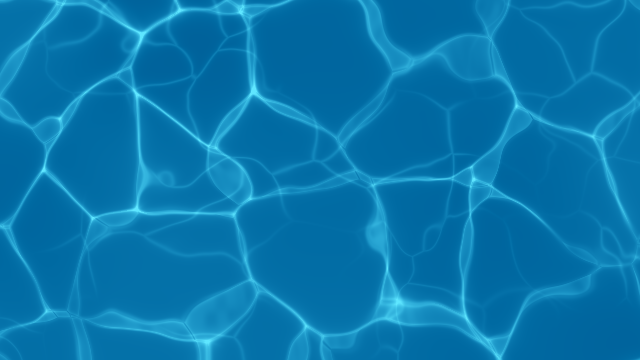
A WebGL 1 fragment shader for this texture:

```glsl
precision highp float;
// Sunlit pool water: a web of twisted caustic ribbons over deep blue.
uniform vec2 u_resolution;

vec2 hash2(vec2 p) {
  return fract(sin(vec2(dot(p, vec2(127.1, 311.7)), dot(p, vec2(269.5, 183.3)))) * 43758.5453);
}

// Smooth value noise with two independent channels
vec2 noise2(vec2 p) {
  vec2 i = floor(p), f = fract(p);
  f = f * f * f * (f * (f * 6.0 - 15.0) + 10.0);
  return mix(mix(hash2(i), hash2(i + vec2(1, 0)), f.x),
             mix(hash2(i + vec2(0, 1)), hash2(i + vec2(1, 1)), f.x), f.y);
}

vec2 site(vec2 cell) {
  return cell + 0.02 + 0.96 * hash2(cell);
}

// Distances to the nearest and second nearest cell wall, then the cell id
vec4 cellWalls(vec2 p, float scale) {
  p *= scale;
  vec2 base = floor(p), home = base;
  float nearest = 9.0;
  for (int y = -1; y <= 1; y++) {
    for (int x = -1; x <= 1; x++) {
      vec2 cell = base + vec2(x, y);
      float d = distance(p, site(cell));
      if (d < nearest) {
        nearest = d;
        home = cell;
      }
    }
  }
  vec2 a = site(home);
  float wall = 9.0, second = 9.0;
  for (int y = -2; y <= 2; y++) {
    for (int x = -2; x <= 2; x++) {
      if (x == 0 && y == 0) continue;
      vec2 b = site(home + vec2(x, y));
      float d = dot(0.5 * (a + b) - p, normalize(b - a));
      second = min(second, max(wall, d));
      wall = min(wall, d);
    }
  }
  return vec4(max(wall, 0.0) / scale, max(second, 0.0) / scale, home);
}

// Core that dims as it blurs, with a soft halo
float filament(float d, float focus) {
  float width = mix(0.007, 0.004, focus);
  float core = mix(0.06, 0.4, focus) * exp(-d * d / (width * width));
  return core + mix(0.04, 0.16, focus) * exp(-d / 0.016);
}

void main() {
  vec2 p = gl_FragCoord.xy / u_resolution.y;

  // Bend the web, then split it in two so its strands part and cross
  vec2 bent = p + 0.13 * (noise2(p * 3.0 + 4.0) - 0.5) + 0.035 * (noise2(p * 8.0) - 0.5);
  vec2 part = noise2(p * 6.0 + 19.0) - 0.5;
  part *= 0.21 * length(part);
  part += 0.01 * (noise2(p * 14.0 + 5.0) - 0.5);
  vec4 front = cellWalls(bent + part + 7.0, 3.1);
  vec4 back = cellWalls(bent - part + 7.0, 3.1);

  // Focus drifts along the strands, so they sharpen and fade
  vec2 focus = smoothstep(0.2, 0.8, 0.6 * noise2(p * 4.2 + 31.0) + 0.4 * noise2(p * 9.0 + 43.0));
  float light = filament(front.x, focus.x) + 0.85 * filament(back.x, focus.y);

  // Translucent, wrinkled film between the strands, brightest at its rims
  float between = step(0.5, distance(front.zw, back.zw));
  float rim = min(front.x, back.x);
  float film = between * smoothstep(0.0, 0.004, rim);
  vec2 wrinkle = noise2(bent * vec2(34.0, 15.0) + 25.0 * part);
  light += film * (0.05 + 0.15 * wrinkle.x + 0.1 * focus.x + 0.08 * exp(-rim / 0.008));

  // Compact glints where strands meet
  light += 0.8 * focus.x * exp(-front.y / 0.008) + 0.35 * focus.y * exp(-back.y / 0.009);

  // Faint finer web, stronger toward the upper right
  float corner = smoothstep(1.2, 1.7, p.x) * smoothstep(0.35, 0.9, p.y);
  float fine = cellWalls(bent + 2.0 * part + 23.0, 4.2).x;
  float patches = smoothstep(0.4, 0.85, noise2(p * 3.4 + 53.0).x);
  float thread = 0.6 * exp(-fine * fine / 0.00003) + 0.5 * exp(-fine / 0.013);
  light += (0.22 * patches + 0.25 * corner) * thread;

  // Broad, dim unevenness of the water
  light += 0.14 * (noise2(p * 2.2 + 71.0).x - 0.5) + 0.05 * corner;

  light = min(light, 1.05);
  vec3 water = vec3(0.0, 0.415, 0.635);
  vec3 color = water + light * vec3(0.27 + 0.08 * light, 0.465, 0.42 - 0.07 * light);
  gl_FragColor = vec4(clamp(color, 0.0, 1.0), 1.0);
}
```
